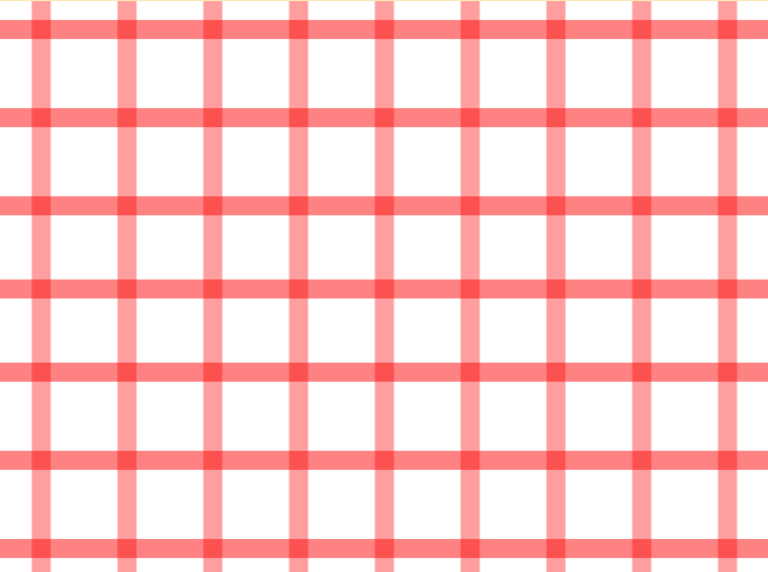
This pattern is drawn by a Shadertoy shader. Its source:

```glsl
// Coverage of a stripe from the distance to its centre line
float stripe(float dist, float halfWidth, float softness) {
    float blur = max(softness, 0.6 / iResolution.x);
    return 1.0 - smoothstep(halfWidth - blur, halfWidth + blur, dist);
}

// Distance to the nearest of the evenly spaced columns
float columnDistance(float x) {
    return abs(x - 0.1117 * round(x / 0.1117));
}

// Distance to the nearest row; the gaps beside the middle row are narrower
float rowDistance(float y) {
    float fromMiddle = abs(y);
    float row = round((fromMiddle + 0.0065) / 0.1148);
    return abs(fromMiddle - 0.1148 * row + 0.0065 * min(row, 1.0));
}

void mainImage(out vec4 fragColor, in vec2 fragCoord) {
    vec2 p = (fragCoord - 0.5 * iResolution.xy) / iResolution.x;

    float column = stripe(columnDistance(p.x - 0.0005), 0.0124, 0.0018);
    float row = stripe(rowDistance(p.y + 0.0039), 0.0124, 0.001);

    // Translucent stripes darken where they cross
    vec3 color = mix(vec3(1.0), vec3(0.995, 0.62, 0.62), column);
    color *= mix(vec3(1.0), vec3(0.995, 0.51, 0.51), row);

    // Thin cream border along the top
    float fromTop = 0.5 * iResolution.y / iResolution.x - p.y;
    color = mix(color, vec3(1.0, 0.91, 0.72), stripe(fromTop, 0.0015, 0.0005));

    fragColor = vec4(color, 1.0);
}
```
